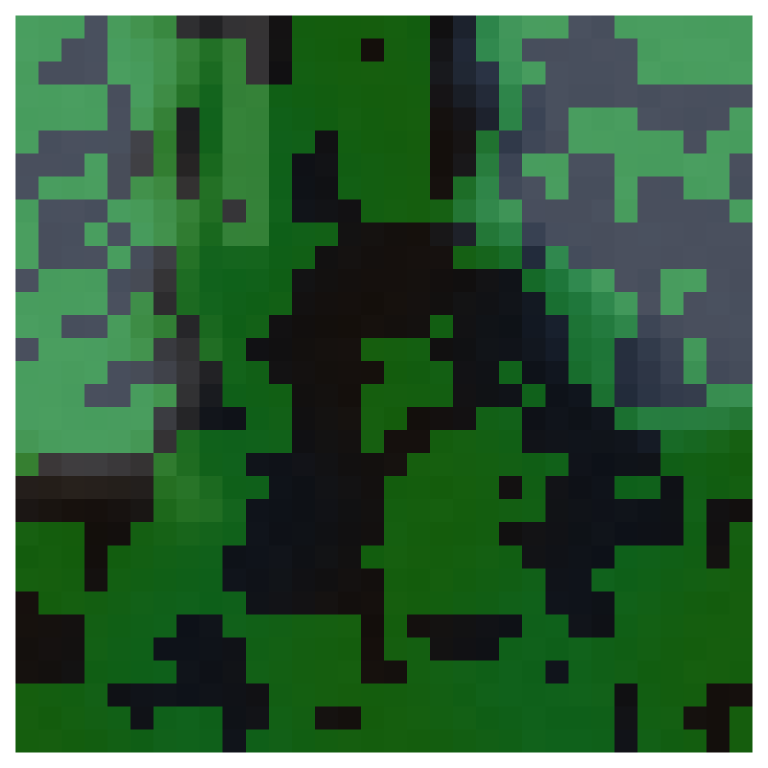
A WebGL 1 fragment shader for this pattern:

```glsl
precision highp float;
// Framed mosaic of square cells: green and ink patches, with two pale misty zones in the upper corners.
uniform vec2 u_resolution;

const float CELLS = 32.0;
const float FRAME = 0.02;          // frame width, in canvas units
const float COARSE_SIZE = 3.3;     // patch sizes, in cells
const float FINE_SIZE = 1.55;
const float BLEND = 6.0;           // sharpness of the cellular blending
const float GRAIN = 0.14;          // raggedness of the patch outlines
const float EDGE_SOFTNESS = 2.5;   // fade of the pale zones, in cells
const float DARK_COVER = 0.575;    // green threshold in the dark zone
const float PALE_COVER = 0.515;    // green threshold in the pale zones
const vec3 FRAME_WHITE = vec3(1.0);
const vec3 DEEP_GREEN = vec3(0.070, 0.372, 0.078);
const vec3 INK = vec3(0.070, 0.068, 0.074);
const vec3 PALE_GREEN = vec3(0.285, 0.615, 0.370);
const vec3 SLATE = vec3(0.285, 0.310, 0.365);
const vec3 WARM_SHIFT = vec3(0.012, -0.006, -0.026);
const vec3 EDGE_SHIFT = vec3(0.022, 0.0, -0.030);

float hash(vec2 p) {
  return fract(sin(dot(p, vec2(127.1, 311.7))) * 43758.545);
}

// Smooth cellular noise: jittered sites blend their random values.
float cellular(vec2 p) {
  vec2 base = floor(p);
  float total = 0.0;
  float weights = 0.0;
  for (int j = -1; j <= 1; j++) {
    for (int i = -1; i <= 1; i++) {
      vec2 site = base + vec2(float(i), float(j));
      vec2 jitter = vec2(hash(site + 3.7), hash(site + 19.3));
      vec2 d = site + 0.15 + 0.7 * jitter - p;
      float w = exp(-BLEND * dot(d, d));
      total += w * hash(site + 41.9);
      weights += w;
    }
  }
  return total / weights;
}

// Pale zones: a left block, a slanted right block and a faint streak.
float paleness(vec2 c) {
  float left = min(7.0 - c.x, c.y - 11.8);
  float slant = 0.75 * (c.x + 0.9 * c.y - 41.6);
  float right = min(min(c.x - 20.6, slant), c.y - 15.2);
  float wobble = 0.7 * sin(c.y * 0.9 + 1.3 * sin(c.x * 0.5));
  float zone = max(left, right) + wobble;
  float streak = min(1.2 - abs(c.x - 10.0), 0.5 * (c.y - 21.5));
  return max(smoothstep(-EDGE_SOFTNESS, EDGE_SOFTNESS, zone),
             0.55 * smoothstep(-0.2, 0.6, streak));
}

// Large ink shapes: a winding trunk and a low basin.
float inkBias(vec2 c) {
  float across = (c.x - 18.0 - 1.5 * sin(c.y * 0.55 - 1.6)) / 2.3;
  float trunk = exp(-across * across) * smoothstep(7.0, 12.0, c.y);
  vec2 basin = (c - vec2(13.0, 9.0)) / vec2(4.0, 1.8);
  return 0.24 * max(trunk, exp(-dot(basin, basin)));
}

vec3 cellColor(vec2 c) {
  float pale = paleness(c);
  float coarse = cellular(c / COARSE_SIZE + 5.2);
  float fine = cellular(c / FINE_SIZE + 31.4);
  float field = mix(coarse, fine, mix(0.42, 0.68, pale));
  field += inkBias(c) * (1.0 - pale) + GRAIN * (hash(c + 63.3) - 0.5);
  bool green = field < mix(DARK_COVER, PALE_COVER, pale);

  vec3 dark = green ? DEEP_GREEN : INK;
  vec3 light = green ? PALE_GREEN : SLATE;
  dark += WARM_SHIFT * sin(c.x * 0.4 - 5.1 + 0.7 * sin(c.y * 0.45));

  // Zone edges lean warm on the left and cool on the right.
  float edge = 4.0 * pale * (1.0 - pale);
  float side = 1.0 - 2.0 * smoothstep(12.0, 20.0, c.x);
  vec3 color = mix(dark, light, pale) + EDGE_SHIFT * edge * side;
  return color + 0.012 * (hash(c + 7.1) - 0.5);
}

vec3 mosaic(vec2 uv) {
  vec2 p = (uv - FRAME) / (1.0 - 2.0 * FRAME);
  vec2 inside = step(vec2(0.0), p) * step(p, vec2(1.0));
  if (inside.x * inside.y < 0.5) return FRAME_WHITE;
  return cellColor(floor(p * CELLS) + 0.5);
}

void main() {
  // Four samples per pixel smooth the cell edges.
  float size = min(u_resolution.x, u_resolution.y);
  vec2 corner = 0.5 * (u_resolution - size);
  vec3 sum = vec3(0.0);
  for (int j = 0; j < 2; j++) {
    for (int i = 0; i < 2; i++) {
      vec2 offset = 0.5 * vec2(float(i), float(j)) - 0.25;
      sum += mosaic((gl_FragCoord.xy + offset - corner) / size);
    }
  }
  gl_FragColor = vec4(0.25 * sum, 1.0);
}
```
